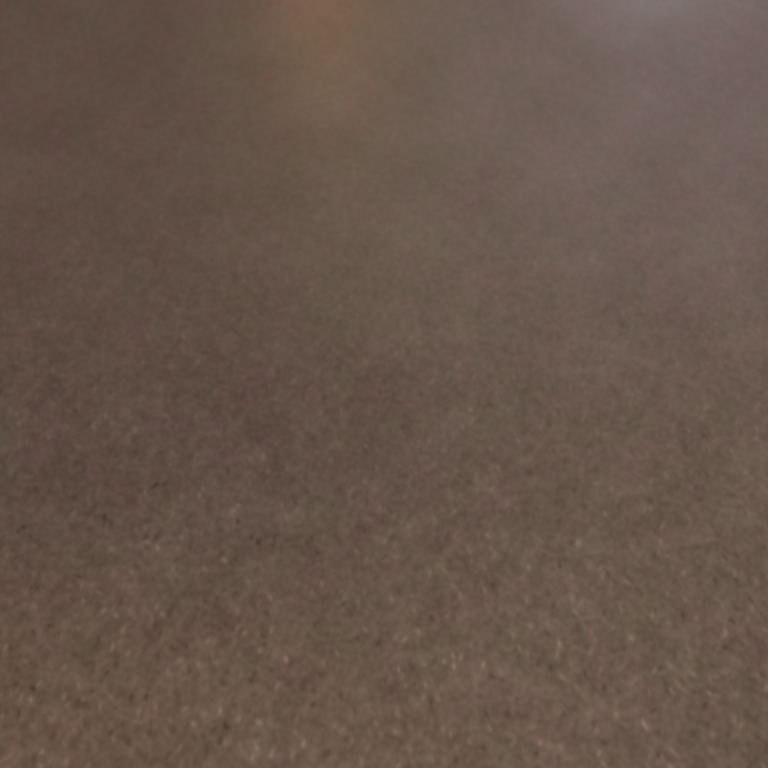
A Shadertoy shader for this texture:

```glsl
vec2 hash2(vec2 p) {
    vec3 q = fract(p.xyx * vec3(0.1031, 0.1030, 0.0973));
    q += dot(q, q.yzx + 33.33);
    return fract((q.xx + q.yz) * q.zy);
}

float gradientNoise(vec2 p) {
    vec2 cell = floor(p), f = fract(p);
    vec2 u = f * f * f * (f * (f * 6.0 - 15.0) + 10.0);
    vec4 corner;
    for (int i = 0; i < 4; i++) {
        vec2 o = vec2(i & 1, i >> 1);
        float angle = 6.2832 * hash2(cell + o + 50.0).x;
        corner[i] = dot(vec2(cos(angle), sin(angle)), f - o);
    }
    return mix(mix(corner.x, corner.y, u.x), mix(corner.z, corner.w, u.x), u.y);
}

// Sparse soft grains: positive for pale chips, negative for dark pits
float flecks(vec2 p) {
    vec2 cell = floor(p);
    float sum = 0.0;
    for (int y = -1; y <= 1; y++)
    for (int x = -1; x <= 1; x++) {
        vec2 id = cell + vec2(x, y);
        vec2 place = hash2(id + 110.0), kind = hash2(id + 270.0);
        float tilt = (kind.y - 0.5) * 2.2;
        vec2 d = p - id - place;
        d = mat2(cos(tilt), -sin(tilt), sin(tilt), cos(tilt)) * d;
        float body = exp(-dot(d * d, vec2(20.0, 8.0)));
        float tone = smoothstep(0.6, 1.0, kind.x) - 0.75 * smoothstep(0.35, 0.0, kind.x);
        sum += body * tone;
    }
    return sum;
}

float glow(vec2 uv, vec2 center, vec2 size) {
    vec2 d = (uv - center) / size;
    return exp(-dot(d, d));
}

void mainImage(out vec4 fragColor, in vec2 fragCoord) {
    vec2 uv = fragCoord / iResolution.xy;

    // Floor lighting: dim left side, warm foreground, cool far right
    vec3 color = mix(vec3(0.362, 0.295, 0.258), vec3(0.405, 0.338, 0.294), smoothstep(0.0, 0.8, uv.x));
    color += vec3(0.046, 0.035, 0.018) * smoothstep(0.42, 0.02, uv.y) * (1.0 - 0.9 * uv.x);
    color += vec3(0.044, 0.050, 0.075) * smoothstep(0.35, 0.95, uv.y) * smoothstep(0.35, 0.9, uv.x);
    color += vec3(0.018, 0.022, 0.014) * glow(uv, vec2(0.5, 0.8), vec2(0.2, 0.28));
    color -= vec3(0.012, 0.011, 0.008) * glow(uv, vec2(0.4, 0.45), vec2(0.28, 0.14));

    // Blurred lamp reflections at the far edge
    color += vec3(0.088, 0.055, 0.024) * glow(uv, vec2(0.42, 1.0), vec2(0.085, 0.15));
    color += vec3(0.062, 0.076, 0.090) * glow(uv, vec2(0.85, 1.03), vec2(0.11, 0.07));

    // Grain shrinks and fades with distance
    vec2 ground = vec2((uv.x - 0.5) * (1.0 + 0.35 * uv.y), uv.y * (1.0 + 0.3 * uv.y));
    float near = mix(0.26, 1.0, smoothstep(1.0, 0.05, uv.y));
    vec2 warp = 0.5 * vec2(gradientNoise(ground * 40.0), gradientNoise(ground * 40.0 + 19.0));
    mat2 turn = mat2(0.8, 0.6, -0.6, 0.8);
    float grain = 0.75 * gradientNoise(turn * ground * 88.0 + warp)
                + 0.35 * gradientNoise(ground * vec2(150.0, 120.0) + 31.0)
                + 0.65 * gradientNoise(turn * ground * 42.0 + 7.0)
                + 0.45 * gradientNoise(ground * 21.0 + 23.0);
    color += vec3(1.0, 0.94, 0.86) * grain * 0.058 * near;

    // Chips vary in strength from patch to patch
    float patchiness = 0.8 + 0.9 * gradientNoise(ground * 26.0 + 90.0);
    float chips = flecks(ground * vec2(70.0, 56.0) + 3.0);
    color += vec3(1.0, 0.92, 0.82) * chips * patchiness * 0.085 * near * near;

    // Faint red-green mottling and broad cloudiness
    float tint = gradientNoise(turn * ground * 15.0 + 5.0) + 0.7 * gradientNoise(ground * 36.0 + 60.0);
    color += vec3(0.014, -0.006, 0.006) * tint;
    color += 0.022 * gradientNoise(turn * ground * 8.0 + 14.0);

    fragColor = vec4(color, 1.0);
}
```
